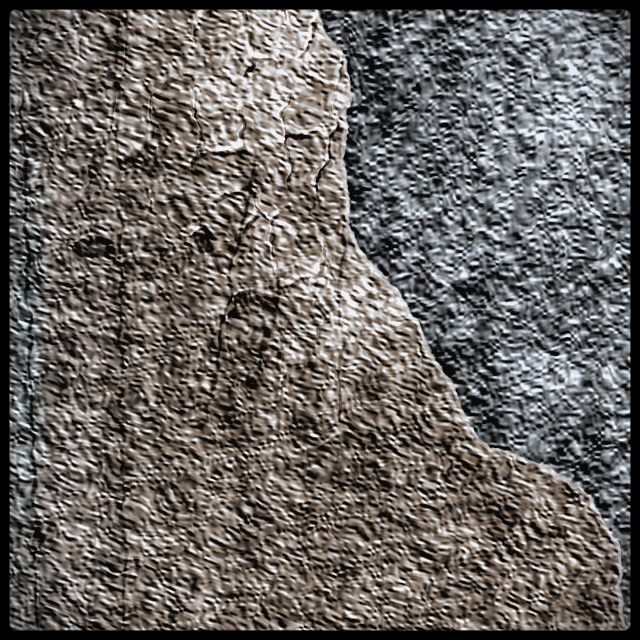
Write a Shadertoy shader that draws this texture.

```glsl
// Weathered rock wall: a scaly brown slab with a pale broken rim over blue-grey stone, in a black frame.
#define FRAME_HALF 0.485
#define FRAME_ROUND 0.010
#define GRAIN_FREQ 235.0
#define GRAIN_CONTRAST 0.80
#define SCALE_FREQ vec2(16.0, 9.0)
#define RIM_WIDTH 0.0036
#define SLAB_TINT vec3(1.13, 0.98, 0.86)
#define STONE_TINT vec3(0.96, 1.0, 1.04)

const int RIM_COUNT = 17;
const vec2 RIM[RIM_COUNT] = vec2[RIM_COUNT](
    vec2(.490, 1.02), vec2(.508, .950), vec2(.540, .900), vec2(.547, .855),
    vec2(.538, .720), vec2(.546, .645), vec2(.573, .598), vec2(.625, .544),
    vec2(.655, .487), vec2(.713, .390), vec2(.736, .330), vec2(.765, .295),
    vec2(.820, .288), vec2(.870, .262), vec2(.925, .222), vec2(.963, .147),
    vec2(.985, -.02));

float hash(vec2 p) { return fract(sin(dot(p, vec2(127.1, 311.7))) * 43758.5453); }

float noise(vec2 p) {
    vec2 i = floor(p), f = fract(p);
    f = f * f * (3.0 - 2.0 * f);
    return mix(mix(hash(i), hash(i + vec2(1, 0)), f.x),
               mix(hash(i + vec2(0, 1)), hash(i + vec2(1, 1)), f.x), f.y);
}

float fbm(vec2 p) {
    float sum = 0.0, amp = 0.5;
    for (int i = 0; i < 4; i++) { sum += amp * noise(p); p = p * 2.03 + 17.3; amp *= 0.5; }
    return sum;
}

float glow(vec2 p, float x, float y, float rx, float ry) {
    vec2 d = (p - vec2(x, y)) / vec2(rx, ry);
    return exp(-dot(d, d));
}

float segmentDist(vec2 p, vec2 a, vec2 b) {
    vec2 ab = b - a;
    return length(p - a - ab * clamp(dot(p - a, ab) / dot(ab, ab), 0.0, 1.0));
}

// Signed distance to the slab's rim, negative on the slab.
float rimDist(vec2 p) {
    float d = 1.0, side = 1.0;
    for (int i = 0; i < RIM_COUNT - 1; i++) {
        vec2 a = RIM[i], b = RIM[i + 1];
        d = min(d, segmentDist(p, a, b));
        if (p.y <= a.y && p.y > b.y) side = p.x < mix(a.x, b.x, (p.y - a.y) / (b.y - a.y)) ? -1.0 : 1.0;
    }
    return d * side;
}

// Elongated cells: x = distance to the cell border, y = random height.
vec2 scales(vec2 p) {
    float near = 9.0, next = 9.0, height = 0.0;
    for (int k = 0; k < 9; k++) {
        vec2 id = floor(p) + vec2(k % 3 - 1, k / 3 - 1);
        float d = length(id + 0.1 + 0.8 * vec2(hash(id), hash(id + 41.3)) - p);
        if (d < near) { next = near; near = d; height = hash(id + 7.7); }
        else next = min(next, d);
    }
    return vec2(next - near, height);
}

float crack(vec2 p, float ax, float ay, float bx, float by) {
    return 1.0 - smoothstep(0.001, 0.004, segmentDist(p, vec2(ax, ay), vec2(bx, by)));
}

// Arched overhang: bright lip above, shadow below.
float ledge(vec2 p, float topX, float topY, float halfWidth, float depth) {
    float x = (p.x - topX) / halfWidth;
    float h = p.y - topY + halfWidth * 0.35 * x * x;
    float shade = smoothstep(-depth, -0.002, h) * (1.0 - smoothstep(-0.002, 0.002, h));
    float lip = (h - 0.004) / 0.003;
    return (0.3 * exp(-lip * lip) - 0.32 * shade) * (1.0 - smoothstep(0.8, 1.1, abs(x)));
}

// Embossed grain, lit from above.
float emboss(vec2 q) {
    return noise(q) - noise(q + vec2(0.25, 0.85)) + 0.6 * (noise(q * 0.47 + 31.0) - 0.5);
}

void mainImage(out vec4 fragColor, in vec2 fragCoord) {
    vec2 uv = fragCoord / iResolution.xy;
    float px = 1.0 / min(iResolution.x, iResolution.y);
    vec2 wobble = vec2(fbm(uv * 28.0), fbm(uv * 28.0 + 60.0)) - 0.47;
    vec2 p = uv + wobble * 0.022;
    float rim = rimDist(p), slab = 1.0 - smoothstep(-px, px, rim);
    float patches = fbm(uv * vec2(17.0, 12.0)) - 0.47;

    // Slab: broad light, flutes and scales.
    float slabTone = 0.40 + 0.30 * glow(uv, .42, .96, .11, .13) + 0.15 * glow(uv, .46, .73, .13, .22)
        + 0.20 * glow(uv, .57, .53, .09, .10) - 0.08 * glow(uv, .38, .47, .06, .09)
        + 0.03 * sin(uv.x * 62.0) + 0.25 * patches;
    vec2 cellPos = (p + wobble * 0.012) * SCALE_FREQ;
    vec2 plate = scales(cellPos);
    float lip = 1.0 - smoothstep(0.03, 0.13, scales(cellPos + vec2(0.04, -0.08)).x);
    float gap = 1.0 - smoothstep(0.03, 0.11, plate.x);
    float plated = min(glow(uv, .45, .76, .15, .32) + 0.4 * glow(uv, .18, .8, .22, .25), 1.0);
    float broken = smoothstep(0.25, 0.55, noise(uv * 22.0 + 5.0));
    slabTone += plated * (0.20 * (plate.y - 0.5) + broken * (0.36 * lip - 0.48 * gap));

    // Long seams and overhangs.
    slabTone -= 0.28 * (0.7 * crack(p, .183, 1., .196, 0.) + crack(p, .035, .85, .06, 0.)
        + crack(p, .537, .64, .533, .34) + crack(p, .395, .75, .355, .53)
        + crack(p, .355, .53, .325, .34) + crack(p, .32, .64, .36, .55)
        + 0.8 * crack(p, .04, .86, .10, .74) + 0.7 * crack(p, .435, .58, .435, .41));
    slabTone += ledge(p, .148, .632, .03, .04) + ledge(p, .398, .545, .04, .06)
        + ledge(p, .315, .638, .022, .045) + 0.7 * ledge(p, .555, .322, .06, .035)
        + 0.7 * ledge(p, .215, .597, .03, .05);
    slabTone += 0.14 * exp(min(rim, 0.0) / 0.022) * smoothstep(0.1, 0.5, uv.y);

    // Stone behind: dark fold beside the rim, pale upper right.
    float stoneTone = 0.42 + 0.18 * glow(uv, .86, .82, .11, .22) + 0.05 * glow(uv, .84, .48, .18, .16)
        - 0.22 * exp(-max(rim, 0.0) / 0.05) - 0.10 * glow(uv, .74, .88, .05, .25)
        + 0.4 * patches + 0.25 * (noise(uv * 60.0 + 9.0) - 0.5);
    stoneTone += 0.6 * (ledge(p, .73, .565, .035, .03) + ledge(p, .95, .765, .03, .03) + ledge(p, .775, .935, .02, .03));

    // Fine grain: slanted flecks on the slab, rounder ones on the stone.
    vec2 flecks = vec2(dot(uv, vec2(.50, -.20)), dot(uv, vec2(.33, .85))) * GRAIN_FREQ + wobble * 3.0;
    vec2 pits = uv * GRAIN_FREQ * vec2(0.65, 0.8) + wobble * 3.0;
    float grain = mix(emboss(pits), emboss(flecks), slab);
    float tone = mix(stoneTone, slabTone, slab) + grain * GRAIN_CONTRAST;
    float edge = 1.0 - smoothstep(RIM_WIDTH * 0.4, RIM_WIDTH * 1.4, abs(rim + 0.002));
    tone = clamp(mix(tone, 0.84 + 0.2 * grain, edge * 0.75), 0.04, 0.95);

    // Warm midtones, cool highlights, blue left margin.
    float warm = slab * (1.0 - smoothstep(0.45, 0.8, tone)) * mix(0.6, 1.0, smoothstep(0.0, 0.4, uv.x));
    vec3 tint = mix(STONE_TINT, SLAB_TINT, mix(slab * 0.2, 1.0, warm));
    tint = mix(tint, vec3(0.86, 1.02, 1.10), 0.6 * glow(uv, .04, .45, .025, .35));

    // Rounded frame and darker corners.
    vec2 box = abs(uv - 0.5) - FRAME_HALF + FRAME_ROUND;
    float frame = length(max(box, 0.0)) + min(max(box.x, box.y), 0.0) - FRAME_ROUND;
    float vignette = 1.0 - 0.35 * smoothstep(0.52, 0.72, length(uv - 0.5));
    fragColor = vec4(tone * tint * vignette * (1.0 - smoothstep(-px, px, frame)), 1.0);
}
```
